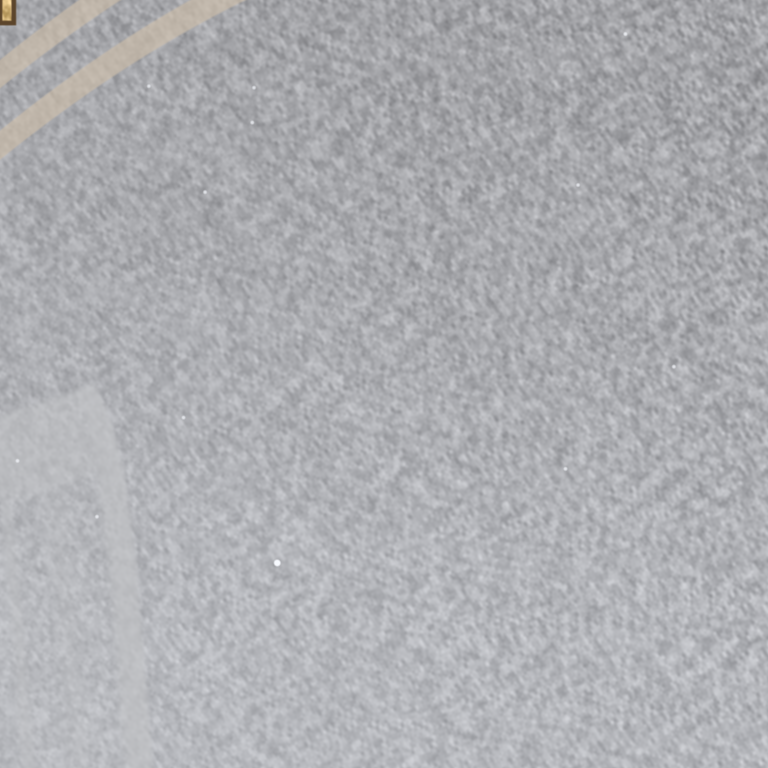
This texture is drawn by a WebGL 1 fragment shader. Its source:

```glsl
precision highp float;

uniform vec2 u_resolution;

const vec3 SHADE_GREY = vec3(0.642, 0.645, 0.660);
const vec3 LIGHT_GREY = vec3(0.718, 0.725, 0.744);
const vec3 HAZE = vec3(0.745, 0.750, 0.762);
const vec3 TAN = vec3(0.755, 0.715, 0.665);
const vec3 GOLD = vec3(0.80, 0.68, 0.45);
const vec3 BROWN = vec3(0.36, 0.27, 0.17);
const vec3 SPARKLE = vec3(0.97, 0.98, 1.0);

float hash(vec2 p) {
  return fract(sin(dot(p, vec2(127.1, 311.7))) * 43758.5453);
}

float noise(vec2 p) {
  vec2 i = floor(p);
  vec2 f = fract(p);
  f = f * f * (3.0 - 2.0 * f);
  float low = mix(hash(i), hash(i + vec2(1.0, 0.0)), f.x);
  float high = mix(hash(i + vec2(0.0, 1.0)), hash(i + 1.0), f.x);
  return mix(low, high, f.y);
}

vec2 rotate(vec2 p, float angle) {
  float c = cos(angle);
  float s = sin(angle);
  return vec2(c * p.x - s * p.y, s * p.x + c * p.y);
}

// Soft mask that is 1 where lo < v < hi
float band(float v, float lo, float hi, float soft) {
  return smoothstep(lo - soft, lo + soft, v) * (1.0 - smoothstep(hi - soft, hi + soft, v));
}

float disc(vec2 p, vec2 center, float radius, float soft) {
  return 1.0 - smoothstep(radius - soft, radius + soft, length(p - center));
}

// Slanted speckle, roughly centred on zero
float grain(vec2 p) {
  vec2 slanted = rotate(p, 0.95);
  float fine = noise(slanted * vec2(135.0, 205.0));
  float coarse = noise(rotate(p, 0.35) * vec2(115.0, 85.0) + 37.0);
  float finest = noise(rotate(p, 1.3) * 250.0 + 91.0);
  return 0.5 * fine + 0.28 * coarse + 0.22 * finest - 0.5;
}

// Pale ghost of a bent frame with faint streaks inside
float hazeMask(vec2 p) {
  float rightEdge = 0.2 - 0.08 * p.y - 0.036 * pow(p.y / 0.5, 6.0);
  float inset = rightEdge - p.x;
  float depth = 0.46 + 0.32 * p.x - p.y;
  float inside = smoothstep(-0.004, 0.006, inset) * smoothstep(-0.006, 0.008, depth);
  float side = 1.0 - smoothstep(0.026, 0.05, inset);
  float top = 1.0 - smoothstep(0.10, 0.14, depth);
  float streaks = 0.45 * band(inset, 0.155, 0.170, 0.008)
                + 0.25 * band(inset, 0.085, 0.110, 0.014);
  return inside * max(max(0.85 * side, 0.7 * top), 0.2 + streaks);
}

// Two curved stripes across the upper left corner
float stripeMask(vec2 p, float soft) {
  float rise = p.y - (0.792 + 0.81 * p.x - 0.5 * p.x * p.x);
  return max(band(rise, 0.0, 0.038, soft), band(rise, 0.093, 0.130, soft));
}

// Sparse bright points, at most one per cell
float sparkleMask(vec2 p, float cells, float chance, float soft) {
  vec2 cell = floor(p * cells);
  vec2 center = (cell + 0.2 + 0.6 * vec2(hash(cell + 5.3), hash(cell + 9.1))) / cells;
  return step(hash(cell + 2.7), chance) * disc(p, center, 0.0022, soft);
}

void main() {
  vec2 p = gl_FragCoord.xy / u_resolution;
  float pixel = 1.0 / min(u_resolution.x, u_resolution.y);
  float soft = max(0.0016, pixel);

  // Lighting falls off toward the top and right
  float mottle = noise(p * 7.0) + 0.6 * noise(p * 19.0 + 11.0) - 0.8;
  float light = 1.0 - smoothstep(-0.05, 1.05, p.y) - 0.22 * (p.x - 0.4);
  vec3 color = mix(SHADE_GREY, LIGHT_GREY, light + 0.14 * mottle);

  // Speckle grows stronger toward the upper right
  float speckle = grain(p);
  float contrast = mix(0.18, 0.34, clamp(0.65 * p.x + 0.4 * p.y, 0.0, 1.0));
  color += speckle * contrast;

  // Overlays mute the speckle beneath them
  color = mix(color, HAZE + 0.04 * speckle, hazeMask(p));
  color = mix(color, TAN + 0.08 * speckle, 0.95 * stripeMask(p, 1.5 * soft));

  // Gilded scrap in the corner
  float scrap = band(p.x, -1.0, 0.021, soft) * band(p.y, 0.967, 2.0, soft);
  float gilt = band(p.x, 0.003, 0.015, soft) * band(p.y, 0.973, 2.0, soft);
  color = mix(color, mix(BROWN, GOLD + 0.5 * speckle, gilt), scrap);

  // Bright points
  float glints = sparkleMask(p, 14.0, 0.04, soft);
  glints = max(0.7 * glints, disc(p, vec2(0.361, 0.267), 0.0042, soft));
  color = mix(color, SPARKLE, glints);

  gl_FragColor = vec4(clamp(color, 0.0, 1.0), 1.0);
}
```
